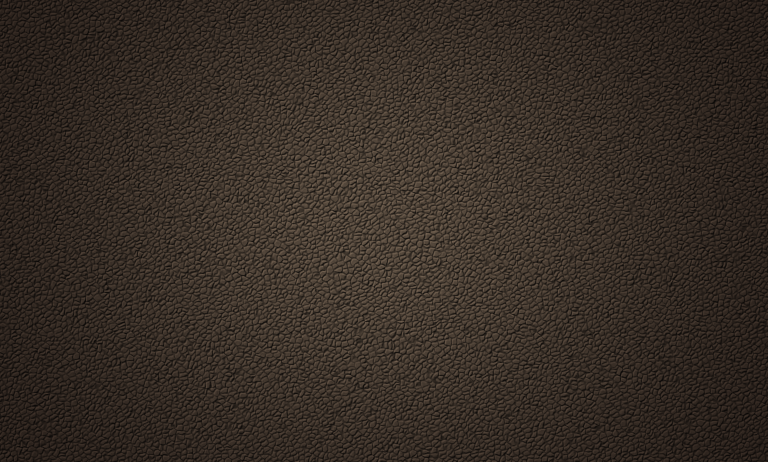
A Shadertoy shader for this texture:

```glsl
// Dark brown pebbled leather under a soft central glow.

vec2 hash2(vec2 p) {
    vec3 q = fract(p.xyx * vec3(0.1031, 0.1030, 0.0973));
    q += dot(q, q.yzx + 33.33);
    return fract((q.xx + q.yz) * q.zy);
}

float gradientNoise(vec2 p) {
    vec2 cell = floor(p), f = fract(p);
    vec2 u = f * f * f * (f * (f * 6.0 - 15.0) + 10.0);
    vec4 corner;
    for (int i = 0; i < 4; i++) {
        vec2 o = vec2(i & 1, i >> 1);
        corner[i] = dot(hash2(cell + o) * 2.0 - 1.0, f - o);
    }
    return mix(mix(corner.x, corner.y, u.x), mix(corner.z, corner.w, u.x), u.y);
}

// Distance gap between the two nearest grains: zero along each crease.
float creaseGap(vec2 p) {
    vec2 cell = floor(p), f = fract(p);
    float nearest = 8.0, second = 8.0;
    for (int y = -1; y <= 1; y++)
    for (int x = -1; x <= 1; x++) {
        vec2 o = vec2(x, y);
        float d = length(o + 0.12 + 0.76 * hash2(cell + o + 200.0) - f);
        second = min(second, max(nearest, d));
        nearest = min(nearest, d);
    }
    return second - nearest;
}

// Raised grains of uneven depth, stretched along a wandering diagonal.
float leatherHeight(vec2 p) {
    vec2 bend = vec2(gradientNoise(p * 9.0 + 40.0), gradientNoise(p * 9.0 + 80.0));
    vec2 ripple = vec2(gradientNoise(p * 95.0 + 120.0), gradientNoise(p * 95.0 + 310.0));
    p += 0.010 * bend + 0.0055 * ripple;
    vec2 grain = mat2(0.85, -0.53, 0.53, 0.85) * p * vec2(72.0, 102.0);
    float depth = 0.85 + 0.6 * gradientNoise(p * 45.0 + 700.0);
    float pebble = smoothstep(0.0, 0.42, creaseGap(grain));
    return 1.0 - depth * (1.0 - pebble) + 0.35 * gradientNoise(p * 170.0 + 500.0);
}

float leatherShade(vec2 p) {
    float height = leatherHeight(p);
    float towardLight = leatherHeight(p + vec2(-0.0020, 0.0030));
    return 0.76 + 0.42 * height + 0.45 * (height - towardLight);
}

void mainImage(out vec4 fragColor, in vec2 fragCoord) {
    // Four samples per pixel keep the fine grain smooth
    float shade = 0.0;
    for (int i = 0; i < 4; i++) {
        vec2 jitter = vec2(i & 1, i >> 1) * 0.5 - 0.25;
        shade += 0.25 * leatherShade((fragCoord + jitter) / iResolution.y);
    }

    // Elliptical glow, slightly above the middle
    vec2 p = (fragCoord - 0.5 * iResolution.xy) / iResolution.y;
    vec2 q = (p - vec2(-0.01, 0.02)) * vec2(0.85, 1.0);
    float glow = exp(-3.2 * dot(q, q));
    vec3 color = mix(vec3(0.124, 0.095, 0.079), vec3(0.282, 0.240, 0.199), glow);
    fragColor = vec4(clamp(color * max(shade, 0.3), 0.0, 1.0), 1.0);
}
```
